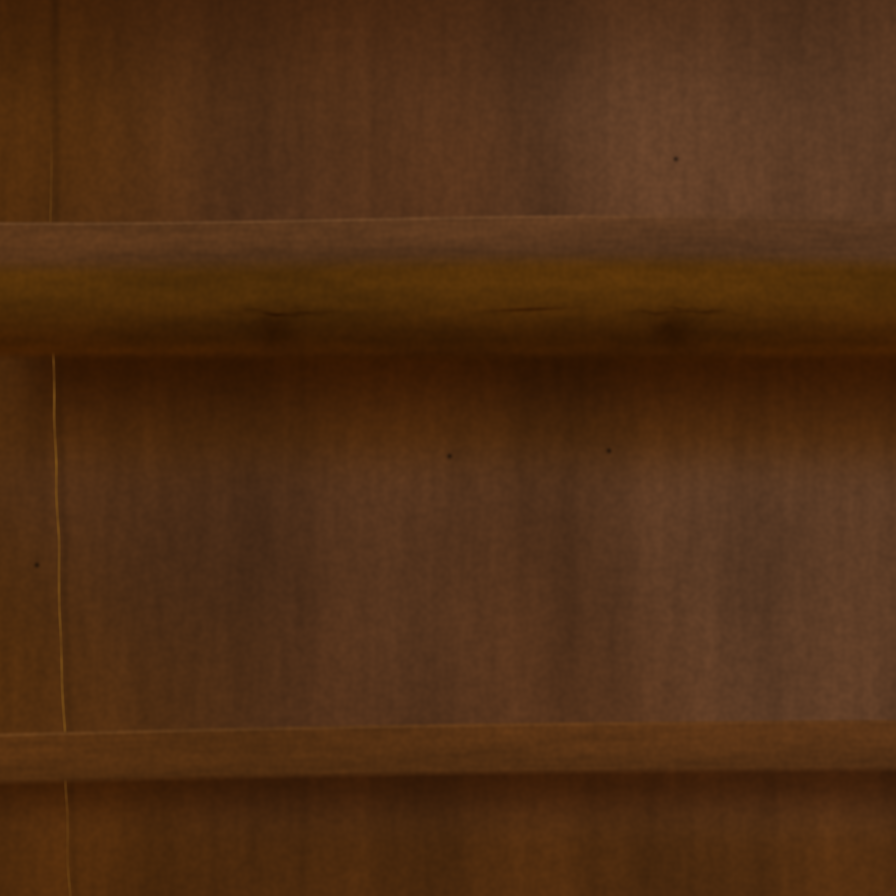
Give the GLSL for this texture, as a Shadertoy shader.

```glsl
// Dark wooden bookcase: a vertical-grained back board crossed by two bowed shelves.
#define SHADOW_COLOR vec3(0.19, 0.08, 0.005)
#define WARM_COLOR   vec3(0.315, 0.175, 0.05)
#define BROWN_COLOR  vec3(0.325, 0.195, 0.105)
#define PALE_COLOR   vec3(0.365, 0.237, 0.150)
#define OLIVE_COLOR  vec3(0.325, 0.19, 0.035)
#define CRACK_COLOR  vec3(0.45, 0.29, 0.09)
#define UPPER_SHELF  vec3(0.756, 0.706, 0.602) // top, lip bottom, underside bottom
#define LOWER_SHELF  vec2(0.189, 0.134)        // top, lip bottom
#define GRAIN_AMOUNT 0.10
#define SPECK_AMOUNT 0.07
#define PINHOLES     7

float hash(float n) { return fract(sin(n * 12.9898) * 4375.85); }

vec2 gradientAt(vec2 cell) {
    float angle = 6.2832 * fract(sin(dot(cell, vec2(127.1, 311.7))) * 4375.85);
    return vec2(cos(angle), sin(angle));
}

float noise(vec2 p) {
    vec2 i = floor(p), f = fract(p), e = vec2(1, 0);
    vec2 w = f * f * f * (f * (f * 6.0 - 15.0) + 10.0);
    float low  = mix(dot(gradientAt(i), f), dot(gradientAt(i + e), f - e), w.x);
    float high = mix(dot(gradientAt(i + e.yx), f - e.yx), dot(gradientAt(i + 1.0), f - 1.0), w.x);
    return mix(low, high, w.y);
}

// Fibres along y: broad bands, streaks and short fine threads
float grain(vec2 p) {
    return 0.9 * noise(p * vec2(9, 1.2)) + 0.6 * noise(p * vec2(31, 3) + 7.0)
         + 0.45 * noise(p * vec2(90, 11) + 19.0);
}

// Soft step that is 1 above the edge
float above(float y, float edge, float blur) { return smoothstep(edge - blur, edge + blur, y); }

// Soft spot with the given reciprocal radii
float spot(vec2 p, vec2 scale) { p *= scale; return exp(-dot(p, p)); }

vec3 backBoard(vec2 uv) {
    float cloud = noise(uv * vec2(4, 3) + 3.0);
    vec3 color = mix(WARM_COLOR, BROWN_COLOR, smoothstep(-0.1, 0.35, uv.x + 0.3 * cloud));
    color = mix(color, PALE_COLOR, 0.95 * smoothstep(0.3, 0.9, uv.x + 0.4 * cloud));

    // Shade at the top and under each shelf
    float topShade = 0.6 * smoothstep(0.86, 1.05, uv.y) * (1.1 - 0.6 * uv.x);
    float upperShade = smoothstep(0.42, 0.605, uv.y) * (1.0 - above(uv.y, 0.68, 0.02));
    float lowerShade = (0.2 + 0.75 * smoothstep(0.07, 0.135, uv.y)) * (1.0 - above(uv.y, 0.16, 0.01));
    color = mix(color, WARM_COLOR, 0.8 * max(smoothstep(0.0, 0.6, upperShade), 1.0 - above(uv.y, 0.1, 0.06)));
    float shade = 0.95 * pow(upperShade, 2.1) * above(uv.x, 0.03, 0.06) + 0.8 * lowerShade + topShade;
    color = mix(color, SHADOW_COLOR, min(shade, 1.0));
    color *= 1.0 + GRAIN_AMOUNT * 1.4 * grain(uv) + 0.18 * noise(uv * vec2(6, 4) + 31.0);

    // Pale crack, strongest between the shelves
    float offset = uv.x - 0.0555 - 0.023 * pow(1.0 - uv.y, 1.8) - 0.003 * noise(vec2(uv.y * 14.0, 2));
    float strength = mix(0.35, 0.75, above(uv.y, 0.17, 0.02) * (1.0 - above(uv.y, 0.62, 0.04)));
    strength *= (1.0 - smoothstep(0.76, 0.88, uv.y)) * (1.0 + noise(vec2(uv.y * 30.0, 8)));
    color = mix(color, CRACK_COLOR, strength * (1.0 - smoothstep(0.0005, 0.0026, abs(offset))));
    color *= 1.0 - 0.12 * spot(vec2(offset - 0.006, 0), vec2(200));

    // Scattered faint pinholes
    for (int i = 0; i < PINHOLES; i++) {
        float id = float(i);
        vec2 hole = vec2((id + 0.2 + 0.6 * hash(id + 3.0)) / float(PINHOLES), 0.25 + 0.65 * hash(id + 11.0));
        color *= 1.0 - 0.45 * spot(uv - hole, vec2(330));
    }
    return color;
}

vec3 upperUnderside(vec2 uv) {
    float depth = (UPPER_SHELF.y - uv.y) / (UPPER_SHELF.y - UPPER_SHELF.z);
    vec3 color = mix(OLIVE_COLOR, SHADOW_COLOR, 0.8 * smoothstep(0.25, 0.95, depth));
    color *= 1.0 + 2.0 * GRAIN_AMOUNT * grain(uv.yx * vec2(1, 1.5));
    color *= 1.0 + 0.13 * spot(vec2(depth - 0.93, 0), vec2(14));

    // Two knots, each with a broken dark streak across its top
    for (int i = 0; i < 2; i++) {
        vec2 p = uv - vec2(0.308 + 0.445 * float(i), 0.63);
        p += vec2(0.014, 0.006) * vec2(noise(uv * 40.0), noise(uv * 50.0 + 5.0));
        float streak = spot(p - vec2(0.01, 0.022), vec2(22, 300)) * (0.7 + noise(uv * vec2(45, 120)));
        color = mix(color, SHADOW_COLOR * 0.8, clamp(0.65 * spot(p, vec2(42, 48)) + 0.7 * streak, 0.0, 0.9));
    }
    return mix(color, SHADOW_COLOR, 0.6 * spot(uv - vec2(0.59, 0.631 + 0.04 * uv.x), vec2(26, 400)));
}

// Front edge of a shelf; t runs from 0 at its bottom to 1 at its top
vec3 shelfLip(vec2 uv, float t, vec3 base) {
    vec3 color = base * mix(0.9, 1.0, smoothstep(0.0, 0.7, t));
    color *= 1.0 + 1.7 * GRAIN_AMOUNT * grain(uv.yx * vec2(1.6, 2));
    return color + vec3(0.05, 0.045, 0.035) * smoothstep(0.89, 0.97, t) * (1.0 - 0.7 * uv.x);
}

void mainImage(out vec4 fragColor, in vec2 fragCoord) {
    vec2 uv = fragCoord / iResolution.xy;
    float edge = 0.0025;
    vec3 color = backBoard(uv);

    // Upper shelf: gently bowed lip over a deep underside
    vec2 p = vec2(uv.x, uv.y - 0.004 * sin(uv.x * 5.0 - 1.9));
    float lipT = (p.y - UPPER_SHELF.y) / (UPPER_SHELF.x - UPPER_SHELF.y);
    vec3 lip = shelfLip(p, lipT, mix(WARM_COLOR * 1.04, PALE_COLOR, 0.5 + 0.35 * uv.x));
    vec3 shelf = mix(upperUnderside(uv), lip, above(p.y, UPPER_SHELF.y, 0.012));
    float topBlur = edge + 0.008 * smoothstep(0.65, 0.85, uv.x);
    color = mix(color, shelf, above(uv.y, UPPER_SHELF.z, 0.007) * (1.0 - above(p.y, UPPER_SHELF.x, topBlur)));

    // Lower shelf: a thin lip rising to the right
    p.y = uv.y - 0.015 * (uv.x - 0.5) - 0.003 * sin(uv.x * 3.1416);
    lipT = (p.y - LOWER_SHELF.y) / (LOWER_SHELF.x - LOWER_SHELF.y);
    lip = shelfLip(p, lipT, mix(WARM_COLOR * 1.1, BROWN_COLOR * 1.05, 0.2 + 0.35 * uv.x));
    color = mix(color, lip, above(p.y, LOWER_SHELF.y, 0.005) * (1.0 - above(p.y, LOWER_SHELF.x, edge)));

    // Fine mottling over everything
    color *= 1.0 + SPECK_AMOUNT * (noise(uv * 150.0) + noise(uv * 70.0 + 9.0));
    fragColor = vec4(color, 1.0);
}
```
